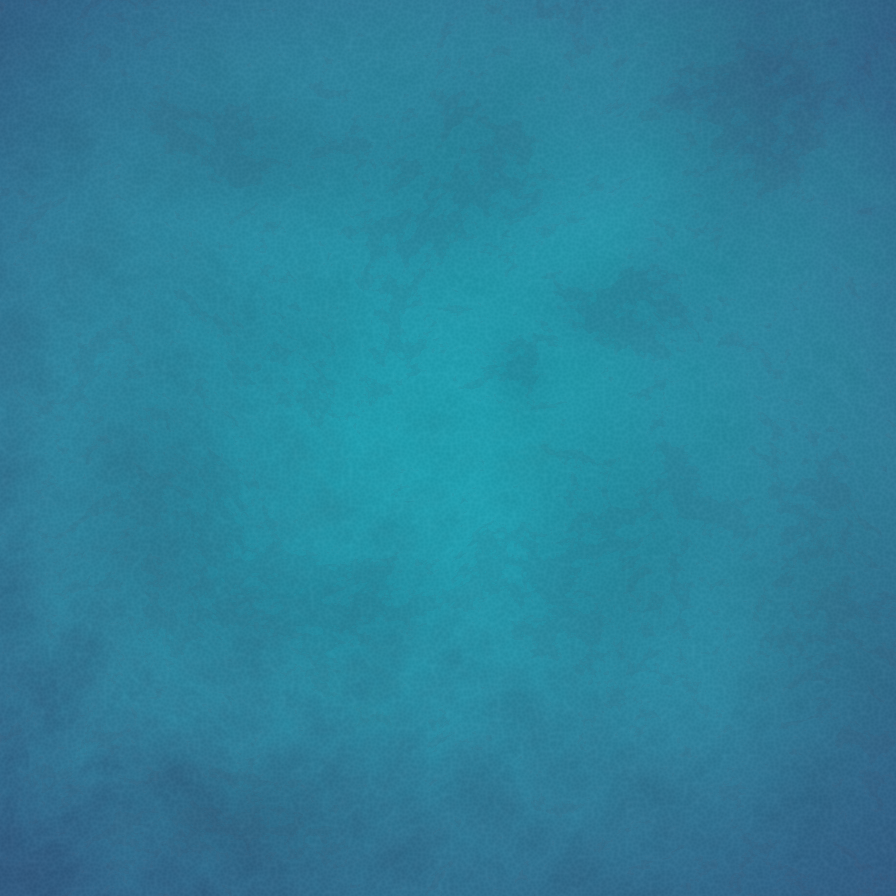
Give the GLSL for this background, as a three.js fragment shader.

```glsl
varying vec2 vUv;

const vec3 TEAL = vec3(0.135, 0.625, 0.69);
const vec3 STEEL = vec3(0.195, 0.505, 0.61);
const vec3 NAVY = vec3(0.195, 0.345, 0.50);
const vec3 STAIN = vec3(0.15, 0.51, 0.56);

vec2 hash2(vec2 p) {
  vec3 q = fract(vec3(p.xyx) * vec3(0.1031, 0.1030, 0.0973));
  q += dot(q, q.yzx + 33.33);
  return fract((q.xx + q.yz) * q.zy);
}

// Distance to the nearest jittered cell point
float cellNoise(vec2 p) {
  vec2 cell = floor(p);
  vec2 local = fract(p);
  float nearest = 4.0;
  for (int y = -1; y <= 1; y++) {
    for (int x = -1; x <= 1; x++) {
      vec2 offset = vec2(float(x), float(y));
      vec2 delta = offset + hash2(cell + offset + 50.0) - local;
      nearest = min(nearest, dot(delta, delta));
    }
  }
  return sqrt(nearest);
}

// Layered sines that bend the domain into irregular shapes
vec2 sineWarp(vec2 p, float amount) {
  float frequency = 9.0;
  for (int i = 0; i < 5; i++) {
    p += amount * sin(p.yx * frequency + vec2(1.3, 4.1) * float(i + 1));
    p += 0.5 * amount * cos(dot(p, vec2(0.8, -0.6)) * frequency * 1.4);
    frequency *= 1.9;
    amount *= 0.53;
  }
  return p;
}

// Cellular octaves, centred near zero
float roughness(vec2 p, float scale) {
  float total = 0.0;
  float weight = 0.5;
  mat2 turn = mat2(0.8, 0.6, -0.6, 0.8);
  p *= scale;
  for (int i = 0; i < 5; i++) {
    total += weight * (cellNoise(p) - 0.45);
    p = turn * p * 2.1 + 7.3;
    weight *= 0.66;
  }
  return total;
}

float blob(vec2 p, vec2 center, vec2 radius) {
  vec2 d = (p - center) / radius;
  return exp(-dot(d, d));
}

// Broad regions where the paint has darkened
float wornRegions(vec2 p) {
  float worn = blob(p, vec2(0.53, 0.81), vec2(0.12, 0.10));
  worn += blob(p, vec2(0.82, 0.86), vec2(0.09, 0.16));
  worn += blob(p, vec2(0.70, 0.65), vec2(0.08, 0.05));
  worn += blob(p, vec2(0.58, 0.58), vec2(0.03, 0.04));
  worn += blob(p, vec2(0.18, 0.42), vec2(0.11, 0.13));
  worn += blob(p, vec2(0.68, 0.38), vec2(0.12, 0.14));
  worn += blob(p, vec2(0.37, 0.34), vec2(0.13, 0.06));
  worn += blob(p, vec2(0.27, 0.84), vec2(0.12, 0.06));
  worn += blob(p, vec2(0.93, 0.32), vec2(0.09, 0.16));
  worn += blob(p, vec2(0.28, 0.09), vec2(0.12, 0.06));
  worn += 0.6 * blob(p, vec2(0.32, 0.63), vec2(0.14, 0.07));
  return worn;
}

vec3 vignette(vec2 p) {
  float r = length(p - vec2(0.5, 0.52));
  vec3 color = mix(TEAL, STEEL, smoothstep(0.0, 0.54, r));
  color = mix(color, NAVY, 0.85 * smoothstep(0.42, 0.76, r));
  return mix(color, NAVY, 0.28 * smoothstep(0.30, 0.0, p.y));
}

void main() {
  vec2 p = vUv;
  vec2 warped = sineWarp(p, 0.014);
  float coarse = roughness(warped, 8.0);
  float fine = roughness(warped * vec2(0.85, 1.15) + 3.7, 28.0);
  float grain = cellNoise(p * 230.0) - 0.45;

  // Gradient with soft cloudy variation
  vec3 color = vignette(p + 0.12 * coarse);
  color *= 1.0 + 0.10 * coarse;

  // Ragged patches, flecks and speckled borders
  float worn = wornRegions(warped);
  float coverage = 0.42 * worn + 1.1 * coarse + 1.3 * fine;
  float patches = smoothstep(0.24, 0.36, coverage + 0.22 * grain);
  color *= 1.0 - vec3(0.01, 0.065, 0.055) * patches;
  color *= 1.0 - vec3(0.02, 0.05, 0.04) * smoothstep(0.0, 0.9, worn);

  // Pale openings and faint green stains
  float pale = blob(warped, vec2(0.69, 0.76), vec2(0.11, 0.09));
  pale += 0.7 * blob(warped, vec2(0.52, 0.32), vec2(0.07, 0.13));
  pale += 0.7 * blob(warped, vec2(0.80, 0.24), vec2(0.09, 0.12));
  color += vec3(0.0, 0.028, 0.026) * pale;
  float stain = blob(warped, vec2(0.35, 0.49), vec2(0.03, 0.06));
  stain += blob(warped, vec2(0.40, 0.24), vec2(0.05, 0.06));
  stain += blob(warped, vec2(0.58, 0.49), vec2(0.05, 0.03));
  color = mix(color, STAIN, 0.22 * stain * smoothstep(-0.2, 0.2, fine));

  // Fine surface grain
  color += 0.038 * grain + 0.03 * fine;
  gl_FragColor = vec4(clamp(color, 0.0, 1.0), 1.0);
}
```
